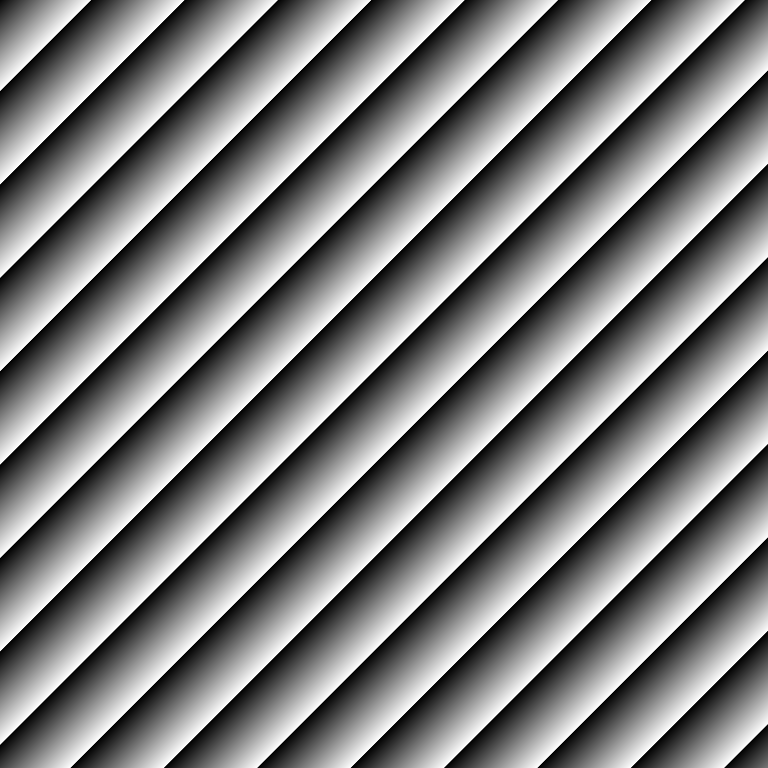
This pattern is drawn by a WebGL 2 fragment shader. Its source:

```glsl
#version 300 es
precision highp float;
// Diagonal sawtooth stripes: each band ramps linearly from black at its
// upper left to white at its lower right, then drops sharply to black.
// The ramp is a wrapped diagonal phase with a smoothed seam.

uniform vec2 u_resolution;
out vec4 fragColor;

// Sawtooth from 0 to 1 per unit of phase, its drop softened over +-halfWidth
float smoothSaw(float phase, float halfWidth) {
    float fromSeam = phase - floor(phase + 0.5);
    return fromSeam + 1.0 - smoothstep(-halfWidth, halfWidth, fromSeam);
}

void main() {
    float side = min(u_resolution.x, u_resolution.y);
    vec2 uv = gl_FragCoord.xy / side;

    // Distance along the diagonal, starting at the upper left corner
    float diagonal = uv.x + u_resolution.y / side - uv.y;

    // Stripe period along either axis, as a share of the canvas
    float period = 0.1216;
    float phase = (diagonal + 0.0028) / period;

    // Seam softness of about one pixel
    float gray = smoothSaw(phase, 0.7 / (side * period));
    fragColor = vec4(vec3(clamp(gray, 0.0, 1.0)), 1.0);
}
```
